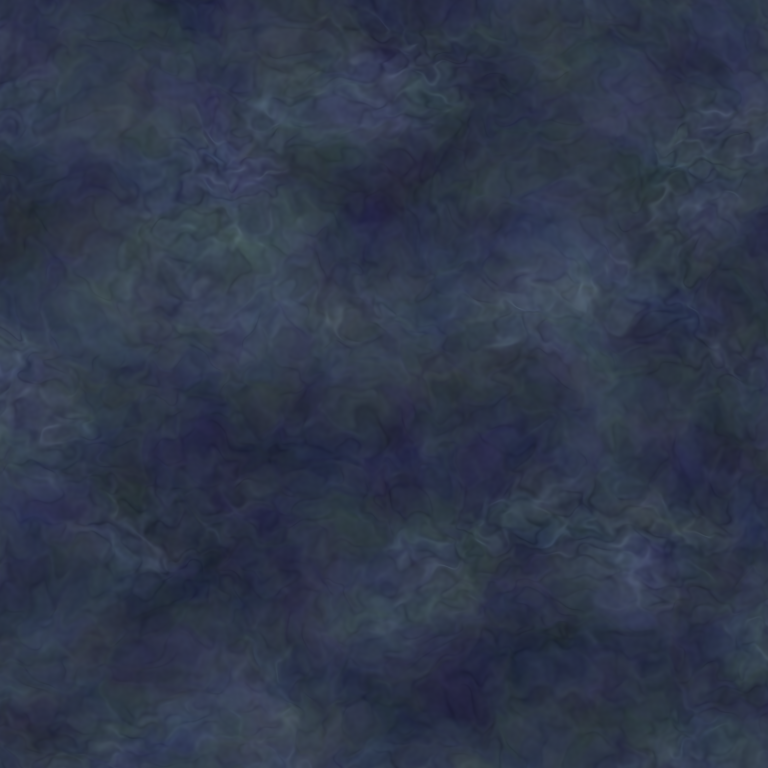
This texture is drawn by a WebGL 1 fragment shader. Its source:

```glsl
precision highp float;
// Dark, cloudy blue-grey paint with ragged blotches, broken wisps and small flecks.

uniform vec2 u_resolution;

const vec3 SLATE = vec3(0.190, 0.225, 0.300);        // average colour
const vec3 LIGHT_SHIFT = vec3(0.092, 0.115, 0.106);  // dark to pale
const vec3 BLUE_SHIFT = vec3(-0.006, -0.020, 0.046); // teal to blue
const vec3 PLUM_SHIFT = vec3(0.018, -0.009, 0.002);  // green to plum
const vec3 FLECK_TINT = vec3(0.85, 1.0, 1.0);

// Pseudo-random unit vector for a lattice cell
vec2 cellGradient(vec2 cell) {
  vec3 h = fract(vec3(cell.xyx) * vec3(0.1031, 0.1030, 0.0973));
  h += dot(h, h.yzx + 33.33);
  float angle = 6.28318 * fract((h.x + h.y) * h.z);
  return vec2(cos(angle), sin(angle));
}

// Gradient noise, roughly -0.7 to 0.7
float gradientNoise(vec2 p) {
  vec2 cell = floor(p);
  vec2 f = p - cell;
  vec2 u = f * f * f * (f * (f * 6.0 - 15.0) + 10.0);
  float a = dot(cellGradient(cell), f);
  float b = dot(cellGradient(cell + vec2(1.0, 0.0)), f - vec2(1.0, 0.0));
  float c = dot(cellGradient(cell + vec2(0.0, 1.0)), f - vec2(0.0, 1.0));
  float d = dot(cellGradient(cell + vec2(1.0, 1.0)), f - vec2(1.0, 1.0));
  return mix(mix(a, b, u.x), mix(c, d, u.x), u.y);
}

// Layered noise; gain sets the strength of each finer layer
float fbm(vec2 p, float gain) {
  float sum = 0.0;
  float amplitude = 1.0;
  for (int i = 0; i < 5; i++) {
    sum += amplitude * gradientNoise(p);
    p = mat2(1.6, 1.2, -1.2, 1.6) * p + 17.3;
    amplitude *= gain;
  }
  return sum;
}

// Displaces a point by noise of the given frequency
vec2 warp(vec2 p, float frequency, float amount) {
  vec2 q = p * frequency;
  return p + amount * vec2(gradientNoise(q + 5.2), gradientNoise(q + 41.7));
}

// Thin soft lines along the zero crossings of the noise
float ridge(vec2 p, float width) {
  float n = gradientNoise(p);
  return exp(-n * n / (width * width));
}

void main() {
  vec2 p = gl_FragCoord.xy / min(u_resolution.x, u_resolution.y) + 3.0;

  // Mild bending, then a fine ripple that makes edges ragged
  vec2 bent = warp(warp(p, 5.0, 0.035), 14.0, 0.014);
  vec2 rippled = warp(bent, 40.0, 0.017);

  // Broad light and dark clouds, slightly wider than tall
  float cloud = fbm(rippled * vec2(3.5, 4.3), 0.58);

  // Small patches of blue and plum
  float blue = fbm(rippled * vec2(9.0, 11.0) + 60.0, 0.6);
  float plum = fbm(rippled * 11.0 + 110.0, 0.6);

  // Short pale and dark wisps, broken up and gathered in scattered patches
  float patches = smoothstep(-0.1, 0.5, gradientNoise(bent * 5.0 + 80.0) + 0.5 * cloud);
  float breaks = smoothstep(-0.1, 0.3, gradientNoise(bent * 24.0 + 200.0));
  float paleWisp = ridge(rippled * vec2(27.0, 33.0) + 30.0, 0.12) * breaks - 0.12;
  float darkWisp = ridge(rippled * vec2(31.0, 38.0) + 140.0, 0.12) * (1.0 - breaks) - 0.15;
  float wisps = mix(0.012, 0.052, patches) * paleWisp - mix(0.018, 0.034, patches) * darkWisp;

  // Flecks and fine mottling, stronger inside the patches
  float flecks = gradientNoise(rippled * vec2(42.0, 52.0) + 170.0);
  float grain = 0.8 * gradientNoise(rippled * 78.0) + 0.5 * gradientNoise(p * 130.0);
  float mottling = mix(0.022, 0.040, patches) * (flecks + grain);

  vec3 colour = SLATE + cloud * LIGHT_SHIFT + blue * BLUE_SHIFT + plum * PLUM_SHIFT;
  colour += FLECK_TINT * (wisps + mottling);
  gl_FragColor = vec4(clamp(colour, 0.0, 1.0), 1.0);
}
```
